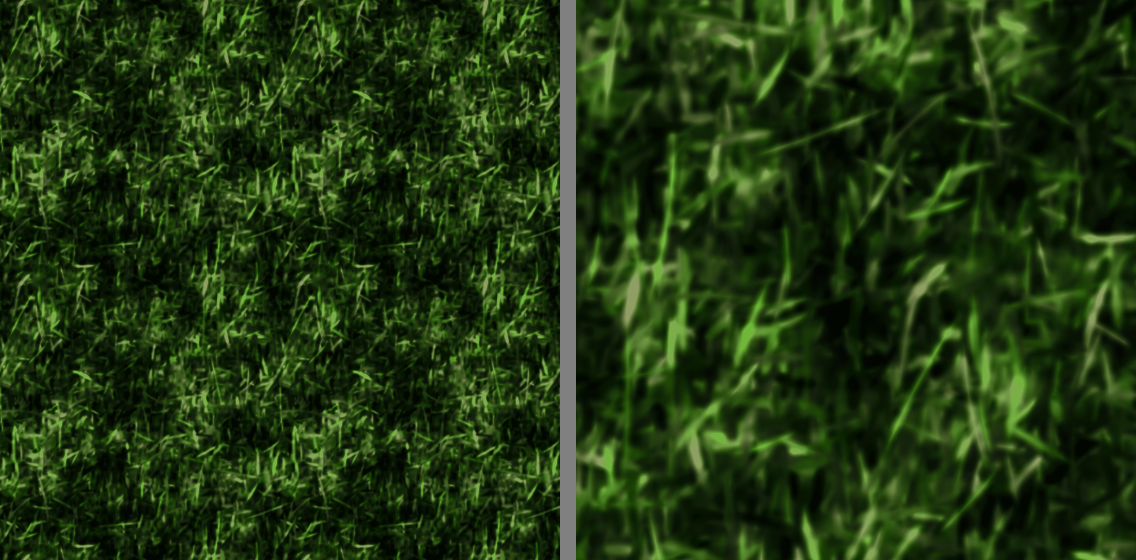
Left, the full canvas; right, a detail of the centre.
This texture is drawn by a WebGL 1 fragment shader. Its source:

```glsl
precision highp float;
// Dense dark green grass: tangled thin blades over shadowy gaps, tiled twice each way.

uniform vec2 u_resolution;

const float TILES = 2.0;

// Four random values from a cell and a seed
vec4 hash4(vec3 p) {
  vec4 q = fract(p.xyzx * vec4(0.1031, 0.1030, 0.0973, 0.1099));
  q += dot(q, q.wzxy + 33.33);
  return fract((q.xxyz + q.yzzw) * q.zywx);
}

// Smooth value noise that repeats with the tile, centred on zero
float tiledNoise(vec2 p, float count, float seed) {
  vec2 cell = floor(p * count);
  vec2 f = fract(p * count);
  f = f * f * (3.0 - 2.0 * f);
  float period = count / TILES;
  vec2 lo = mod(cell, period);
  vec2 hi = mod(cell + 1.0, period);
  float bottom = mix(hash4(vec3(lo, seed)).x, hash4(vec3(hi.x, lo.y, seed)).x, f.x);
  float top = mix(hash4(vec3(lo.x, hi.y, seed)).x, hash4(vec3(hi, seed)).x, f.x);
  return mix(bottom, top, f.y) - 0.5;
}

// Coverage of a bent, tapered blade; along and across are canvas units
float bladeMask(float along, float across, float halfLength, float halfWidth, float bend, float blur) {
  float s = along / halfLength;
  float offset = abs(across + bend * halfLength * (s * s - 0.4));
  float width = halfWidth * (1.0 - 0.6 * s * s);
  float side = 1.0 - smoothstep(width - blur, width + blur, offset);
  return side * (1.0 - smoothstep(0.5, 1.0, abs(s)));
}

// Half the blades upright, the rest leaning up to the right or lying flat
float bladeAngle(float pick, float spread) {
  float upright = 1.57 + (spread - 0.5) * 0.5;
  float leaning = 0.4 + (spread - 0.5) * 1.9;
  return mix(upright, leaning, step(0.48, pick));
}

// Lays one layer of blades over the state (x = tone, y = tint)
vec2 layBlades(vec2 state, vec2 p, float count, float density, float halfWidth,
               float meanTone, float toneSpread, float blur, float seed) {
  vec2 home = floor(p * count);
  for (int j = -1; j <= 1; j++) {
    for (int i = -1; i <= 1; i++) {
      vec2 cell = home + vec2(float(i), float(j));
      vec2 id = mod(cell, count / TILES);
      vec4 place = hash4(vec3(id, seed));
      vec4 look = hash4(vec3(id, seed + 41.7));
      vec4 form = hash4(vec3(id, seed + 83.3));
      vec2 d = p - (cell + place.xy) / count;
      float angle = bladeAngle(place.z, place.w);
      vec2 dir = vec2(cos(angle), sin(angle));
      float along = dot(d, dir);
      float across = dot(d, vec2(-dir.y, dir.x));
      float halfLength = mix(0.5, 0.98, form.x) / count;
      float width = halfWidth * mix(0.7, 1.3, form.z);
      float mask = bladeMask(along, across, halfLength, width, (form.y - 0.5) * 0.25, blur);
      mask *= step(form.w, density) * 0.85;
      float tone = meanTone + toneSpread * 2.45 * (look.x + look.y - 1.0);
      tone += 0.35 * along / halfLength;
      state = mix(state, vec2(tone, look.z * 2.0 - 1.0), mask);
    }
  }
  return state;
}

// Tone to green, from black gaps to sunlit tips
vec3 grassColor(float tone, float tint) {
  vec3 gap = vec3(0.008, 0.025, 0.004);
  vec3 shadow = vec3(0.03, 0.08, 0.01);
  vec3 deep = vec3(0.08, 0.16, 0.04);
  vec3 leaf = vec3(0.14, 0.26, 0.05);
  vec3 lit = vec3(0.26, 0.40, 0.13);
  vec3 tip = vec3(0.50, 0.67, 0.31);
  vec3 color = mix(gap, shadow, smoothstep(-2.2, -1.1, tone));
  color = mix(color, deep, clamp((tone + 1.1) / 0.9, 0.0, 1.0));
  color = mix(color, leaf, clamp((tone + 0.2) / 0.7, 0.0, 1.0));
  color = mix(color, lit, clamp((tone - 0.5) / 0.7, 0.0, 1.0));
  color = mix(color, tip, clamp((tone - 1.2) / 1.0, 0.0, 1.0));
  // Tint runs from saturated green to pale, dry green
  return color + color.g * tint * vec3(0.12, -0.09, 0.16);
}

void main() {
  vec2 p = gl_FragCoord.xy / u_resolution.y;
  float blur = max(0.0029, 0.7 / u_resolution.y);

  // Shadowy undergrowth
  vec2 state = vec2(-0.7 + 2.2 * tiledNoise(p, 90.0, 3.0), 1.5 * tiledNoise(p, 60.0, 5.0));

  // Short tangle, then medium blades, then a few long bright ones
  for (int k = 0; k < 4; k++) {
    state = layBlades(state, p, 52.0, 0.9, 0.0029, -0.3, 1.05, blur, 11.0 + 7.0 * float(k));
  }
  for (int k = 0; k < 3; k++) {
    state = layBlades(state, p, 32.0, 0.6, 0.0025, 0.2, 1.1, blur, 53.0 + 9.0 * float(k));
  }
  state = layBlades(state, p, 16.0, 0.45, 0.0023, 1.2, 0.6, blur, 97.0);

  // Light and dark clumps, with soft grain that breaks up the blades
  float clumps = 2.2 * tiledNoise(p, 14.0, 17.0) + 2.0 * tiledNoise(p, 32.0, 23.0);
  float grain = 1.5 * tiledNoise(p, 128.0, 29.0);
  vec3 color = grassColor(state.x + clumps + grain + 0.12, state.y);
  gl_FragColor = vec4(clamp(color, 0.0, 1.0), 1.0);
}
```
